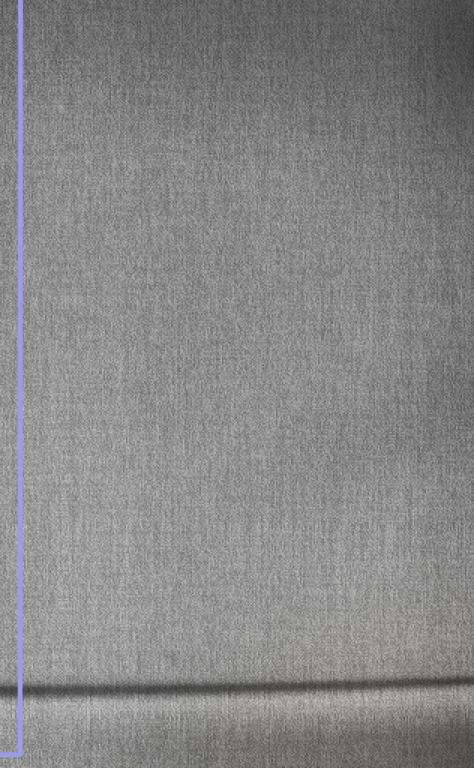
Reproduce this texture procedurally as a Shadertoy shader.

```glsl
// Grey woven cloth with soft shading, a dark crease near the bottom and a thin lilac border line.

float hash(vec2 cell) {
    vec3 q = fract(cell.xyx * 0.1031);
    q += dot(q, q.yzx + 33.33);
    return fract((q.x + q.y) * q.z);
}

// Smooth value noise centred on zero
float noise(vec2 p) {
    vec2 i = floor(p), f = fract(p);
    f = f * f * (3.0 - 2.0 * f);
    float low = mix(hash(i), hash(i + vec2(1, 0)), f.x);
    float high = mix(hash(i + vec2(0, 1)), hash(i + vec2(1, 1)), f.x);
    return mix(low, high, f.y) - 0.5;
}

// Thread crossings: each differs from its neighbours, so no large blotches form
float crossings(vec2 q) {
    return noise(q) - 0.38 * noise(q + vec2(1, 0)) - 0.24 * noise(q + vec2(0, 1));
}

// Fine crossing threads, with longer faint streaks along both directions
float weave(vec2 p) {
    vec2 thread = p * 512.0 + 19.5;
    float grain = 0.155 * crossings(thread)
                + 0.085 * noise(thread * vec2(1, 0.3) + vec2(0, 37));
    float streaks = 0.06 * noise(thread * vec2(1, 0.045) + vec2(0, 83))
                  + 0.04 * noise(thread * vec2(0.05, 1) + vec2(61, 0));
    return grain + streaks;
}

// Broad light falling over the cloth; uv runs from 0 to 1
float shading(vec2 uv) {
    float light = mix(0.615, 0.57, uv.x);
    light -= 0.06 * smoothstep(0.25, 0.8, uv.y);
    light -= 0.13 * smoothstep(0.78, 1.03, uv.y + 0.06 * uv.x);
    light -= 0.05 * smoothstep(0.55, 1.0, uv.x) * smoothstep(0.5, 0.95, uv.y);
    light -= 0.05 * smoothstep(0.8, 1.0, uv.x);
    light -= 0.04 * smoothstep(0.10, 0.0, uv.x) * smoothstep(0.3, 0.9, uv.y);
    // Shallow diagonal hollow at the right
    float hollow = (uv.y - 0.22 - 0.27 * uv.x) / 0.08;
    light -= 0.07 * smoothstep(0.4, 0.95, uv.x) * exp(-hollow * hollow);
    return light + 0.04 * noise(uv * vec2(5, 4) + 4.0);
}

// Dark fold line, soft shade above it, lit lip and falling shade below
float crease(vec2 uv) {
    float d = uv.y - 0.0995 - 0.0135 * uv.x * uv.x;
    float line = d / mix(0.0095, 0.0065, uv.x);
    float shade = -mix(0.32, 0.27, uv.x) * exp(-line * line);
    shade -= 0.09 * smoothstep(0.0, 0.006, d) * exp(-max(d, 0.0) / 0.016);
    float lip = (d + 0.019) / 0.011;
    shade += 0.05 * exp(-lip * lip);
    return shade - (0.05 + 0.16 * uv.x) * smoothstep(0.02, 0.075, -d);
}

float segment(vec2 p, vec2 a, vec2 b) {
    vec2 ab = b - a;
    return length(p - a - ab * clamp(dot(p - a, ab) / dot(ab, ab), 0.0, 1.0));
}

void mainImage(out vec4 fragColor, in vec2 fragCoord) {
    vec2 uv = fragCoord / iResolution.xy;
    vec2 p = fragCoord / iResolution.y;

    // Cloth
    float light = shading(uv) + crease(uv);
    float grey = light + weave(p) * mix(0.5, 1.05, smoothstep(0.25, 0.52, light));
    vec3 warmth = vec3(0.008, 0.0, -0.006) * uv.x * smoothstep(0.4, 0.0, uv.y);
    vec3 color = vec3(grey) + warmth;

    // Border line with a corner at the lower left
    vec2 corner = vec2(0.0262, 0.0172);
    float d = min(segment(p, corner, vec2(0.0268, 1.1)),
                  segment(p, corner, vec2(-0.1, 0.0172)));
    float edge = 1.0 / iResolution.y;
    vec3 lilac = vec3(0.61, 0.61, 0.92) + 0.02 * noise(p * 180.0);
    color = mix(color, lilac, smoothstep(edge, -edge, d - 0.0031));

    fragColor = vec4(clamp(color, 0.0, 1.0), 1.0);
}
```
